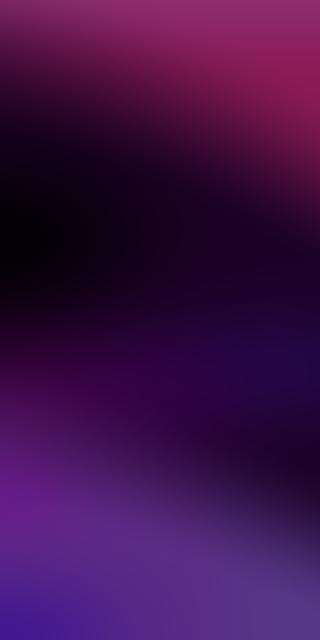
This background is drawn by a Shadertoy shader. Its source:

```glsl
const vec3 BASE    = vec3(0.11, 0.005, 0.15);
const vec3 ROSE    = vec3(0.54, 0.105, 0.335);
const vec3 MAUVE   = vec3(0.56, 0.21, 0.48);
const vec3 VIOLET  = vec3(0.36, 0.18, 0.52);
const vec3 ORCHID  = vec3(0.41, 0.11, 0.54);
const vec3 INDIGO  = vec3(0.26, 0.09, 0.56);
const vec3 SLATE   = vec3(0.33, 0.22, 0.53);

// Light added to the dark middle
const vec3 MAGENTA_GLOW = vec3(0.13, 0.005, 0.10);
const vec3 PLUM_GLOW    = vec3(0.055, 0.0, 0.08);
const vec3 BLUE_GLOW    = vec3(0.015, 0.02, 0.10);

const float SHADOW_STRENGTH = 0.92;
const float ROSE_SOFTNESS   = 0.15;
const float VIOLET_SOFTNESS = 0.125;

// Elliptical falloff, 1 at the centre
float glow(vec2 p, vec2 centre, vec2 radius) {
    vec2 d = (p - centre) / radius;
    return exp(-dot(d, d));
}

// Height of a curved edge that falls towards the right
float slopedEdge(float x, float start, float slope, float bend) {
    return start - slope * x - bend * x * x;
}

float softAbove(float y, float edge, float softness) {
    return smoothstep(-softness, softness, y - edge);
}

void mainImage(out vec4 fragColor, in vec2 fragCoord) {
    vec2 uv = fragCoord / iResolution.xy;

    // Dark middle with a black pool at the left
    vec3 color = BASE;
    color *= 1.0 - SHADOW_STRENGTH * glow(uv, vec2(0.0, 0.62), vec2(0.43, 0.15));
    color += MAGENTA_GLOW * glow(uv, vec2(0.0, 0.36), vec2(0.42, 0.12));
    color += PLUM_GLOW * glow(uv, vec2(0.48, 0.39), vec2(0.38, 0.12));
    color += BLUE_GLOW * glow(uv, vec2(0.95, 0.43), vec2(0.36, 0.09));

    // Rose sweep across the top
    vec3 rose = mix(ROSE, MAUVE, smoothstep(0.86, 1.08, uv.y));
    float roseEdge = slopedEdge(uv.x, 0.93, 0.13, 0.08);
    color = mix(color, rose, softAbove(uv.y, roseEdge, ROSE_SOFTNESS));

    // Violet sweep along the bottom
    vec3 violet = mix(VIOLET, SLATE, smoothstep(0.5, 1.0, uv.x));
    violet = mix(violet, ORCHID, glow(uv, vec2(0.0, 0.23), vec2(0.28, 0.10)));
    violet = mix(violet, INDIGO, glow(uv, vec2(0.0, 0.0), vec2(0.40, 0.11)));
    float violetEdge = slopedEdge(uv.x, 0.33, 0.13, 0.05);
    color = mix(violet, color, softAbove(uv.y, violetEdge, VIOLET_SOFTNESS));

    fragColor = vec4(color, 1.0);
}
```
